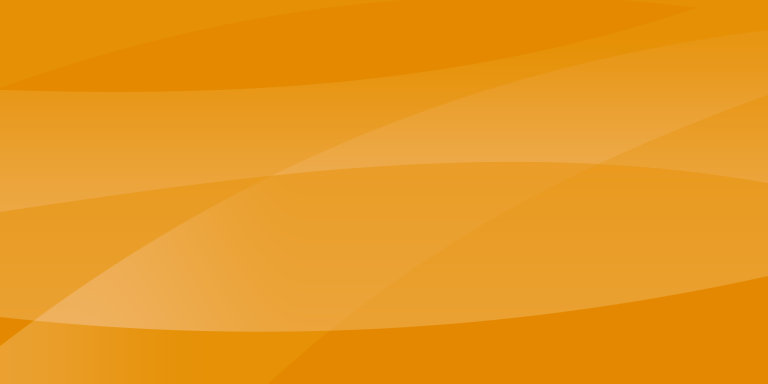
Write a Shadertoy shader that draws this background.

```glsl
// Layered amber waves: broad bands bounded by polynomial curves, crossed by a
// rising translucent ribbon. Each region sets one tone value, and a shared
// ramp turns that tone from deep orange into pale amber.

// Antialiased coverage of the area where the signed height is positive.
float cover(float height) {
    return clamp(0.5 + height / fwidth(height), 0.0, 1.0);
}

// Height of a cubic curve with coefficients in rising order.
float curve(float x, vec4 c) {
    return c.x + x * (c.y + x * (c.z + x * c.w));
}

// Deep orange at 0, pale amber at 1; blue joins only in the lighter tones.
vec3 amber(float tone) {
    return vec3(0.89 + 0.045 * tone, 0.53 + 0.15 * tone, 0.41 * max(tone - 0.2, 0.0));
}

void mainImage(out vec4 fragColor, in vec2 fragCoord) {
    // The canvas spans 0..2 across and 0..1 upwards.
    vec2 p = fragCoord / iResolution.xy * vec2(2.0, 1.0);

    // Coverage above each wave edge
    float aboveCrest = cover(p.y - curve(p.x, vec4(0.771, 0.36, -0.135, 0.0)));
    float aboveUpper = cover(p.y - curve(p.x, vec4(0.766, -0.0332, 0.0457, 0.0206)));
    float aboveMiddle = cover(p.y - curve(p.x, vec4(0.448, 0.15, -0.0048, -0.0257)));
    float aboveLower = cover(p.y - curve(p.x, vec4(0.1745, -0.1129, 0.0831, 0.0)));

    // Ribbon between two rising curves
    float ribbonTop = curve(p.x, vec4(0.099, 0.77, -0.2159, 0.0183));
    float ribbonBase = curve(p.x - 0.698, vec4(0.0, 0.92, -0.36, 0.075));
    float ribbon = cover(ribbonTop - p.y) * cover(p.y - ribbonBase);

    // Tones of the bands, with the ribbon's extra light in each
    float floorTone = 0.02 + ribbon * mix(0.64, 0.24, smoothstep(0.0, 0.55, p.x));
    float lowerTone = 0.5 + 0.45 * clamp(0.55 - p.y, 0.0, 0.4)
                    + ribbon * mix(0.42, 0.08, smoothstep(0.2, 0.8, p.x));
    float upperTone = mix(0.85, 0.25, smoothstep(0.0, 1.0, clamp((p.y - 0.45) / 0.45, 0.0, 1.0)) * 0.3
                    + 0.7 * clamp((p.y - 0.45) / 0.45, 0.0, 1.0))
                    + ribbon * mix(0.19, 0.13, smoothstep(0.65, 0.9, p.y));
    float topTone = mix(0.06, 0.25, aboveCrest);

    // Stack the bands from the floor upwards
    vec3 color = mix(amber(floorTone), amber(lowerTone), aboveLower);
    color = mix(color, amber(upperTone), aboveMiddle);
    color = mix(color, amber(topTone), aboveUpper);
    fragColor = vec4(color, 1.0);
}
```
